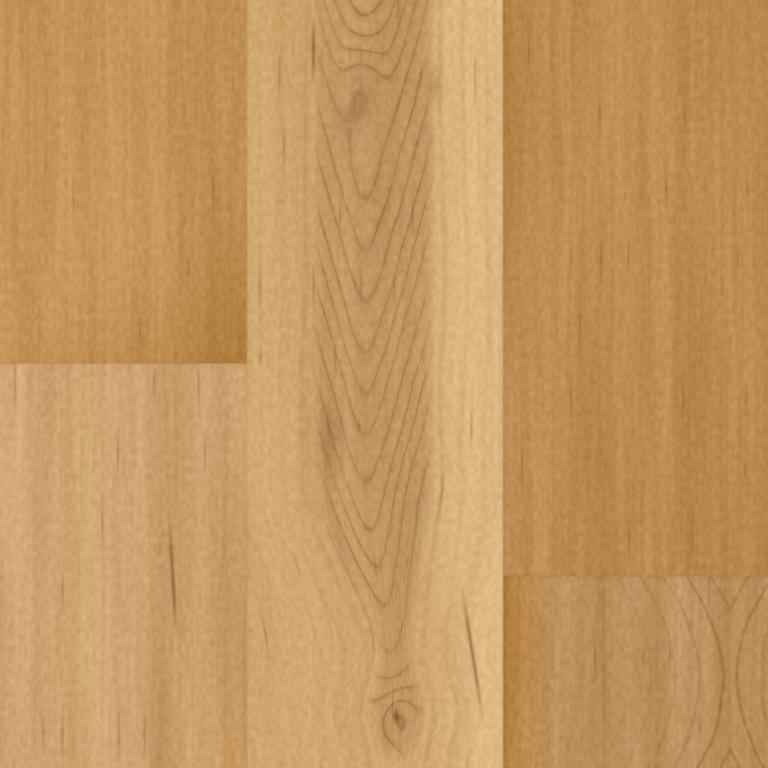
Write a three.js fragment shader that draws this texture.

```glsl
// Maple strip floor: three board columns with staggered butt joints.
// Stretched gradient noise makes the grain; contours of a bent height field
// make the arches and knots in the heartwood of the middle board.
varying vec2 vUv;

const vec2 SEAM = vec2(0.3216, 0.655);   // left and right column edges
const vec2 JOINT = vec2(0.527, 0.25);    // butt joints, left and right column
const float EDGE = 0.0018;
const float ARCH_RATE = 17.0;            // rings per canvas height
const float GRAIN = 0.075;
const float SPECKLE = 0.045;
const vec2 KNOT_TOP = vec2(0.474, 0.885);
const vec2 KNOT_LOW = vec2(0.516, 0.068);
const vec2 SADDLE = vec2(0.951, 0.115);

const vec3 HONEY = vec3(0.765, 0.575, 0.345);
const vec3 AMBER = vec3(0.705, 0.505, 0.255);
const vec3 BLUSH = vec3(0.795, 0.63, 0.435);
const vec3 CREAM = vec3(0.86, 0.715, 0.505);
const vec3 SAPWOOD = vec3(0.815, 0.655, 0.435);
const vec3 HEART = vec3(0.74, 0.565, 0.37);
const vec3 TAN = vec3(0.715, 0.53, 0.3);
const vec3 UMBER = vec3(0.44, 0.275, 0.13);

vec2 hash2(vec2 p) {
  vec3 q = fract(p.xyx * vec3(0.1031, 0.103, 0.0973));
  q += dot(q, q.yzx + 33.33);
  return fract((q.xx + q.yz) * q.zy);
}

float gradAt(vec2 cell, vec2 d) {
  float a = 6.2832 * hash2(cell).x;
  return dot(vec2(cos(a), sin(a)), d);
}

float noise(vec2 p) {
  vec2 i = floor(p), f = p - i, e = vec2(1.0, 0.0);
  vec2 u = f * f * (3.0 - 2.0 * f);
  return mix(mix(gradAt(i, f), gradAt(i + e, f - e), u.x),
             mix(gradAt(i + e.yx, f - e.yx), gradAt(i + 1.0, f - 1.0), u.x), u.y);
}

float blob(vec2 p, vec2 centre, vec2 size) {
  vec2 q = (p - centre) / size;
  return exp(-dot(q, q));
}

// Thin tapering mark, tilted from vertical
float fleck(vec2 p, vec2 centre, float tilt, float len) {
  vec2 q = p - centre;
  q.x = (q.x - tilt * q.y) / 0.0025;
  return exp(-q.x * q.x) * (1.0 - smoothstep(0.2, 1.0, abs(q.y) / len));
}

// Long fibres of several widths
float fibres(vec2 p) {
  float sum = 0.0, amp = 0.5;
  vec2 freq = vec2(17.0, 0.9);
  for (int i = 0; i < 4; i++) {
    sum += amp * noise(p * freq + float(i) * 19.7);
    freq *= vec2(2.2, 2.0);
    amp *= 0.85;
  }
  return sum;
}

// Sparse short pores, one candidate per cell
float pores(vec2 p) {
  vec2 g = p * vec2(28.0, 11.0), cell = floor(g), h = hash2(cell + 71.0);
  vec2 centre = cell + vec2(0.2 + 0.6 * h.x, 0.5);
  return blob(g, centre, vec2(0.05, 0.1 + 0.25 * h.y)) * step(0.82, hash2(cell + 13.0).y);
}

float ringLine(float phase, float width) {
  return 1.0 - smoothstep(0.0, width, abs(fract(phase) - 0.5));
}

vec3 middleBoard(vec2 p, float dx, float halfWidth) {
  float side = abs(dx) - halfWidth + 0.006 * noise(p * vec2(9.0, 7.0));
  float heart = (1.0 - smoothstep(-0.012, 0.008, side)) * smoothstep(0.0, 0.035, p.y);
  vec3 col = mix(SAPWOOD, CREAM, smoothstep(0.035, 0.11, dx));
  col = mix(col, HEART, heart * (0.72 + 0.3 * noise(p * vec2(22.0, 4.0))));
  // Veins along the heartwood outline
  float vein = ringLine(side * 34.0 + 0.3 * noise(p * 6.0), 0.22);
  col = mix(col, HONEY, 0.45 * vein * smoothstep(0.0, 0.006, side) * exp(-abs(side) * 16.0));
  // Arches, closed into eyes around both knots
  float ax = p.x - mix(0.51, 0.476, smoothstep(0.1, 0.4, p.y));
  float height = p.y - sqrt(14.0 * ax * ax + 0.0025) + 0.01 * noise(p * vec2(24.0, 15.0))
    - 0.14 * blob(p, KNOT_TOP, vec2(0.026, 0.07)) - 0.16 * blob(p, KNOT_LOW, vec2(0.026, 0.05));
  float phase = height * ARCH_RATE + 0.8 * noise(vec2(height * 6.0, 3.3));
  float arch = ringLine(phase, 0.13) + 0.35 * ringLine(phase + 0.06, 0.4);
  col = mix(col, UMBER, 0.27 * arch * heart * (0.7 + 0.6 * noise(p * vec2(18.0, 9.0))));
  // Knot shadows and pale right edge
  float shadow = blob(p, vec2(0.43, 0.43), vec2(0.018, 0.045))
    + 0.8 * blob(p, vec2(0.567, 0.89), vec2(0.01, 0.02)) + 0.5 * blob(p, KNOT_TOP, vec2(0.02, 0.05));
  col = mix(col, UMBER, 0.24 * shadow + 0.8 * blob(p, KNOT_LOW, vec2(0.004, 0.008)));
  return mix(col, CREAM * 1.04, 0.6 * smoothstep(-0.012, 0.0, p.x - SEAM.y));
}

vec3 leftBoards(vec2 p, float upper) {
  vec3 top = mix(AMBER, HONEY, smoothstep(0.25, 0.6, p.y - 0.7 * p.x));
  vec3 low = mix(BLUSH, HONEY, 0.7 * smoothstep(0.15, 0.32, p.x) * (1.0 - smoothstep(0.0, 0.5, p.y)));
  low = mix(low, CREAM, 0.5 * blob(p, vec2(0.11, 0.3), vec2(0.03, 0.4)));
  return mix(low, top, upper);
}

vec3 rightBoards(vec2 p, float upper) {
  vec3 top = mix(TAN, HONEY, 0.6 * blob(p, vec2(0.78, 0.95), vec2(0.09, 0.5)));
  vec3 low = mix(AMBER, HEART, smoothstep(0.66, 0.74, p.x + 0.02 * noise(p * 14.0)));
  // Facing curves around a saddle in the grain
  vec2 d = p - SADDLE;
  float bend = abs(d.x) - 2.6 * d.y * d.y + 0.004 * noise(p * 20.0);
  low = mix(low, UMBER, 0.3 * ringLine(bend * 32.0 + 0.2, 0.13) * exp(-abs(bend) * 14.0));
  return mix(low, top, upper);
}

void main() {
  vec2 p = vUv;
  vec2 past = smoothstep(-EDGE, EDGE, p.xx - SEAM), upper = smoothstep(-EDGE, EDGE, p.yy - JOINT);
  // Heartwood outline, pinched above the low knot
  float dx = p.x - mix(0.514, 0.486, smoothstep(0.12, 0.36, p.y));
  float halfWidth = mix(0.019, 0.074, smoothstep(0.13, 0.38, p.y)) + 0.017 * exp(-pow((p.y - 0.075) * 20.0, 2.0));
  vec3 col = mix(leftBoards(p, upper.x), middleBoard(p, dx, halfWidth), past.x);
  col = mix(col, rightBoards(p, upper.y), past.y);
  // Grain bends with the heartwood and differs by board
  float bend = clamp(dx / halfWidth, -1.0, 1.0) * (halfWidth - 0.074);
  float middle = past.x * (1.0 - past.y);
  float board = p.x > SEAM.y ? 3.0 + step(JOINT.y, p.y) : p.x > SEAM.x ? 2.0 : step(JOINT.x, p.y);
  vec2 g = p + board * vec2(3.7, 5.3);
  g.x += 0.003 * noise(p * 5.0) - bend * middle;
  float tone = GRAIN * mix(1.25, 0.75, middle) * fibres(g);
  tone += SPECKLE * (noise(g * vec2(190.0, 120.0)) + 0.6 * noise(g * vec2(95.0, 75.0)));
  col += tone * vec3(0.92, 1.0, 1.08);
  // Pores and longer mineral marks
  float marks = 0.5 * pores(g) + fleck(p, vec2(0.408, 0.935), 0.0, 0.05)
    + fleck(p, vec2(0.225, 0.25), -0.06, 0.09) + fleck(p, vec2(0.615, 0.15), -0.16, 0.1);
  col = mix(col, UMBER, 0.5 * min(marks, 1.0));
  // Faint seam shadows
  vec2 across = exp(-abs(p.xx - SEAM) / 0.0025), along = exp(-abs(p.yy - JOINT) / 0.002);
  float seam = 0.5 * across.x + across.y + (1.0 - past.x) * along.x + past.y * along.y;
  gl_FragColor = vec4(mix(col, UMBER, 0.14 * min(seam, 1.0)), 1.0);
}
```
